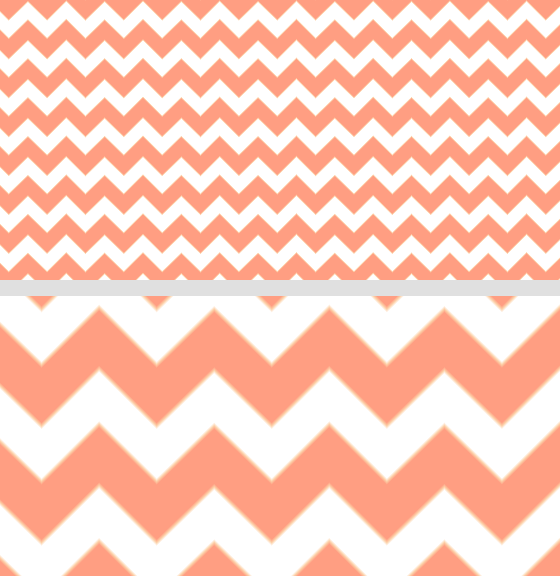
Top, the full canvas; bottom, a detail of the centre.
Reproduce this pattern procedurally as a WebGL 1 fragment shader.

```glsl
precision highp float;
// Horizontal coral and white chevron stripes with a thin cream fringe.

uniform vec2 u_resolution;

// Lengths are fractions of the canvas height.
#define ZIG_WIDTH 0.1370
#define STRIPE_PITCH 0.1389
#define ZIG_HEIGHT 0.0682
#define PEAK_OFFSET vec2(0.0997, 0.1057)
#define CORAL_SHARE 0.525
#define PEAK_DROP 0.025
#define FRINGE_WIDTH 0.0059
#define CORAL vec3(1.0, 0.62, 0.51)
#define CREAM vec3(0.99, 0.82, 0.66)
#define WHITE vec3(1.0)

// Height of the zigzag above its valleys; every other peak is a little lower.
float zigzag(float x) {
  float column = x / ZIG_WIDTH + 0.5;
  float peak = 1.0 - 2.0 * abs(fract(column) - 0.5);
  float lowPeak = 1.0 - mod(floor(column), 2.0);
  return ZIG_HEIGHT * peak * (1.0 - PEAK_DROP * lowPeak);
}

// Signed distance to the nearest stripe edge, negative inside coral.
float stripeDistance(vec2 p) {
  float y = p.y + zigzag(p.x) - ZIG_HEIGHT;
  float fromCentre = abs(fract(y / STRIPE_PITCH + 0.5) - 0.5);
  float slope = 2.0 * ZIG_HEIGHT / ZIG_WIDTH;
  return (fromCentre - 0.5 * CORAL_SHARE) * STRIPE_PITCH / sqrt(1.0 + slope * slope);
}

// Coral fades through cream to white across the edge.
vec3 edgeRamp(float t) {
  vec3 inner = mix(CORAL, CREAM, clamp(2.0 * t, 0.0, 1.0));
  return mix(inner, WHITE, clamp(2.0 * t - 1.0, 0.0, 1.0));
}

void main() {
  // Origin at the first peak, with y running downwards.
  vec2 p = gl_FragCoord.xy / u_resolution.y;
  p = vec2(p.x, 1.0 - p.y) - PEAK_OFFSET;

  float blend = max(FRINGE_WIDTH, 1.2 / u_resolution.y);
  float t = clamp(stripeDistance(p) / blend + 0.5, 0.0, 1.0);
  gl_FragColor = vec4(edgeRamp(t), 1.0);
}
```
